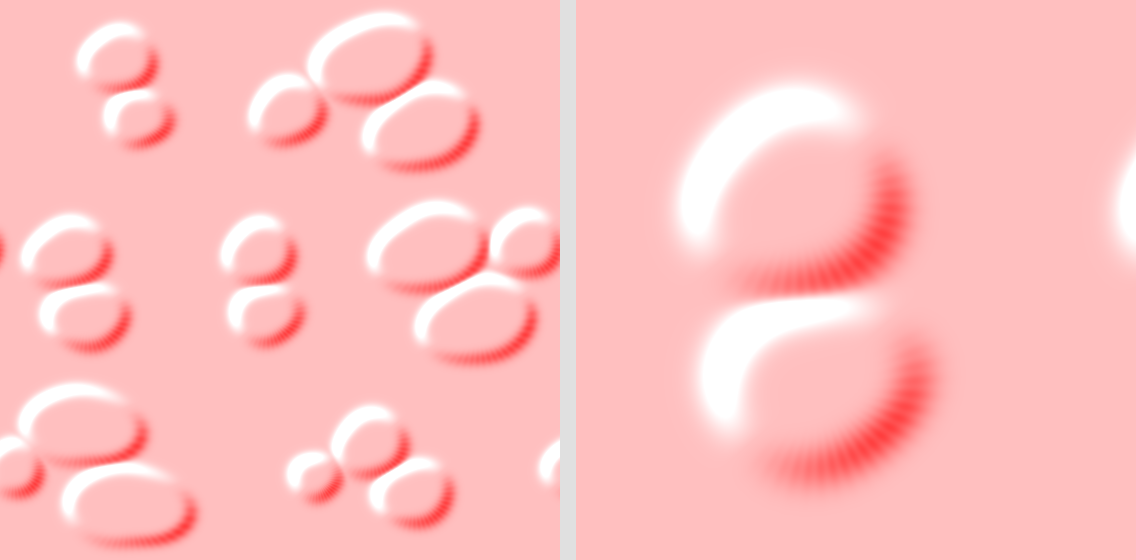
Left, the full canvas; right, a detail of the centre.
Give the GLSL for this pattern, as a three.js fragment shader.

```glsl
varying vec2 vUv;

const vec3 BASE = vec3(1.0, 0.75, 0.75);
const vec2 LIGHT = vec2(-0.74, 0.67);
const float RIM_WIDTH = 0.0135;
const float GAP = 0.012;

float hash(vec2 p) {
  vec3 q = fract(p.xyx * 0.1031);
  q += dot(q, q.yzx + 33.33);
  return fract((q.x + q.y) * q.z);
}

mat2 turn(float angle) {
  float c = cos(angle), s = sin(angle);
  return mat2(c, s, -s, c);
}

// Shortest offset on the repeating tile
vec2 wrapOffset(vec2 p) {
  return fract(p + 0.5) - 0.5;
}

// Small drops are round, large ones flat
vec2 dropRadii(float size) {
  return size * vec2(1.0, mix(0.94, 0.65, smoothstep(0.04, 0.09, size)));
}

// Offset that sets two drops side by side
vec2 touchOffset(vec2 radiiA, vec2 radiiB, float angle, float tilt) {
  vec2 dir = vec2(cos(angle), sin(angle));
  vec2 local = dir * turn(tilt);
  return dir * (1.0 / length(local / radiiA) + 1.0 / length(local / radiiB) + GAP);
}

// Lit rim of one drop: x is weighted shade, y is weight
vec2 drop(vec2 p, vec2 radii, float tilt, float seed) {
  vec2 q = wrapOffset(p) * turn(tilt);
  float angle = atan(q.y, q.x + 1e-6);
  float phase = 6.2832 * hash(vec2(seed, 7.0));
  q /= 1.0 + 0.035 * cos(2.0 * angle + phase) + 0.035 * cos(3.0 * angle - phase);

  vec2 slope = q / (radii * radii);
  float reach = length(q / radii);
  float steep = max(length(slope), 1e-4);
  float dist = reach * (reach - 1.0) / steep;
  float facing = dot(turn(tilt) * slope / steep, LIGHT);

  // Shadow fades faster than light and is faintly beaded
  float beads = 1.0 + 0.06 * sin(44.0 * angle);
  float shade = facing > 0.0 ? 0.55 * facing : -0.48 * beads * pow(-facing, 1.35);
  float rim = exp(-dist * dist / (RIM_WIDTH * RIM_WIDTH));
  float weight = exp(-250.0 * dist);
  return vec2(shade * rim, 1.0) * weight;
}

// Two or three touching drops
vec2 cluster(vec2 p, float id, float side) {
  float kind = fract(id * 0.618);
  bool triple = abs(kind - 0.3) > 0.25;
  float h1 = hash(vec2(id, 1.0));
  float h2 = hash(vec2(id, 2.0));
  float h3 = hash(vec2(id, 3.0));

  float size = mix(0.062, 0.105, smoothstep(0.4, 0.62, kind)) * mix(0.95, 1.05, h3);
  float tilt = 0.6 * (h1 - 0.3);
  vec2 first = dropRadii(size);
  vec2 second = dropRadii(size * (triple ? mix(0.88, 1.05, h2) : mix(0.55, 0.95, h2)));
  vec2 third = dropRadii(size * mix(0.45, 0.62, h1));

  float angle = (triple ? -0.95 : -1.35) + 0.4 * (h3 - 0.5);
  vec2 offset = touchOffset(first, second, angle, tilt);
  vec2 origin = -0.5 * offset;
  vec2 sum = drop(p - origin, first, tilt, id)
           + drop(p - origin - offset, second, tilt, id + 20.0);
  if (triple) {
    vec2 sideOffset = touchOffset(first, third, side > 0.0 ? 0.05 : -2.6, tilt);
    sum += drop(p - origin - sideOffset, third, tilt, id + 40.0);
  }
  return sum;
}

void main() {
  vec2 sum = vec2(0.0, 1e-20);
  vec3 rowShift = vec3(0.45, 0.3, -0.03);
  float id = 0.0;

  // Rows hold two, three and two clusters
  for (int row = 0; row < 3; row++) {
    float columns = row == 1 ? 3.0 : 2.0;
    for (int col = 0; col < 3; col++) {
      if (float(col) < columns) {
        vec2 jitter = vec2(0.03, 0.02) * (vec2(hash(vec2(id, 4.0)), hash(vec2(id, 5.0))) - 0.5);
        vec2 center = vec2((float(col) + 0.5) / columns + rowShift[row], (float(row) + 0.5) / 3.0);
        sum += cluster(vUv - center - jitter, id, row == 1 ? 1.0 : -1.0);
        id += 1.0;
      }
    }
  }

  // Shade moves green and blue only, so red stays full
  float shade = sum.x / sum.y;
  gl_FragColor = vec4(clamp(BASE + vec3(0.0, shade, shade), 0.0, 1.0), 1.0);
}
```
